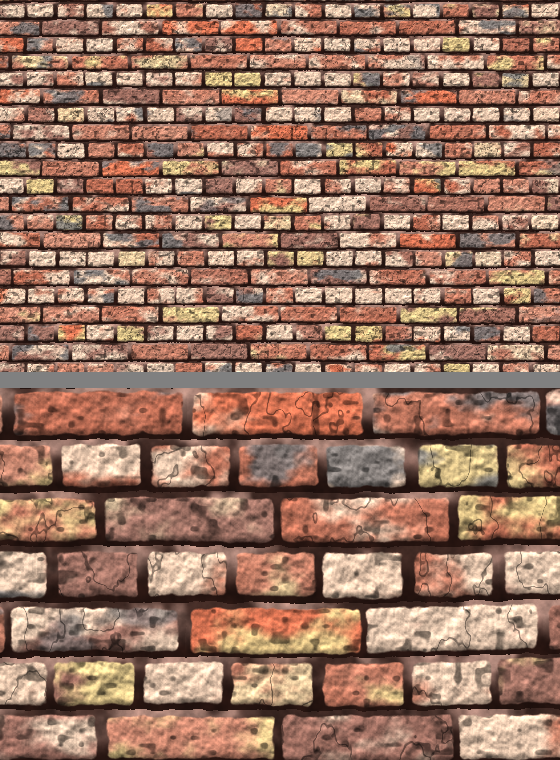
Top, the full canvas; bottom, a detail of the centre.
Give the GLSL for this texture, as a WebGL 2 fragment shader.

```glsl
#version 300 es
precision highp float;
// Weathered brick wall in English bond: courses of short headers alternate with
// courses of long stretchers. Each brick is a jittered, noise-roughened rounded
// box with its own tint, worn patches and relief lit from above.

uniform vec2 u_resolution;
out vec4 fragColor;

// Layout, in canvas heights; the courses grow slightly towards the bottom
const float WALL_WIDTH = 1.5;
const float FIRST_COURSE = 0.0293;
const float COURSE_PITCH = 0.0457;
const float COURSE_GROWTH = 0.000137;
const float STRETCHER = 0.1592;
const float HEADER_SHIFT = 0.0703;
const float STRETCHER_SHIFT = 0.1104;
const vec2 JOINT = vec2(0.0078, 0.0090);
const float CORNER = 0.0045;
const float ROUGHNESS = 0.0052;
const float RELIEF = 1.5;

// Colours
const vec3 RED = vec3(0.69, 0.40, 0.31);
const vec3 SALMON = vec3(0.78, 0.54, 0.45);
const vec3 BROWN = vec3(0.55, 0.40, 0.36);
const vec3 ORANGE = vec3(0.83, 0.42, 0.29);
const vec3 CREAM = vec3(0.90, 0.79, 0.69);
const vec3 YELLOW = vec3(0.86, 0.77, 0.53);
const vec3 SOOT = vec3(0.43, 0.42, 0.42);
const vec3 MORTAR = vec3(0.66, 0.51, 0.46);
const vec3 SHADOW = vec3(0.14, 0.075, 0.06);

float hash(vec2 p) {
  vec3 q = fract(p.xyx * 0.1031);
  q += dot(q, q.yzx + 33.33);
  return fract((q.x + q.y) * q.z);
}

float noise(vec2 p) {
  vec2 i = floor(p), f = fract(p);
  f = f * f * (3.0 - 2.0 * f);
  return mix(mix(hash(i), hash(i + vec2(1, 0)), f.x),
             mix(hash(i + vec2(0, 1)), hash(i + vec2(1, 1)), f.x), f.y);
}

float fbm(vec2 p) {
  float sum = 0.0, amp = 0.53;
  for (int i = 0; i < 4; i++) {
    sum += amp * noise(p);
    p = p * 2.07 + 17.3;
    amp *= 0.5;
  }
  return sum;
}

float roundBox(vec2 p, vec2 extent, float radius) {
  vec2 d = abs(p) - extent + radius;
  return length(max(d, 0.0)) + min(max(d.x, d.y), 0.0) - radius;
}

// Tint of one brick, with worn pale faces and sooty stains
vec3 brickColor(vec2 p, vec2 id, bool header) {
  float tone = hash(id + 3.1), wear = hash(id + 11.7), stain = hash(id + 23.9);
  float blotch = fbm(p * vec2(20.0, 28.0) + id * 7.0);
  vec3 color = mix(RED, SALMON, clamp(tone + blotch - 0.45, 0.0, 1.0));
  color = mix(color, BROWN, 0.8 * smoothstep(0.62, 0.85, hash(id + 41.3)));
  color = mix(color, ORANGE, 0.8 * step(0.94, tone));
  float cover = header ? mix(0.25, 0.87, wear) : mix(0.22, 0.63, wear);
  vec3 pale = mix(CREAM, YELLOW, smoothstep(0.72, 0.9, hash(id + 57.1)));
  color = mix(color, pale, 0.9 * smoothstep(-0.13, 0.13, blotch - 1.0 + cover));
  float soot = smoothstep(0.47, 0.62, fbm(p * vec2(16.0, 30.0) + id * 3.0));
  return mix(color, SOOT, 0.85 * soot * smoothstep(0.68, 0.8, stain));
}

void main() {
  vec2 uv = gl_FragCoord.xy / u_resolution;
  vec2 p = vec2(uv.x * WALL_WIDTH, 1.0 - uv.y);

  // Chipped outlines and slightly wavy courses
  vec2 rough = vec2(fbm(p * 75.0), fbm(p * 75.0 + 31.0)) - 0.5;
  vec2 w = p + ROUGHNESS * rough;
  w.y += 0.004 * (noise(vec2(p.x * 5.0, p.y * 9.0)) - 0.5);

  // Course: invert centre = first + pitch * n + growth * n * n
  float root = sqrt(COURSE_PITCH * COURSE_PITCH + 4.0 * COURSE_GROWTH * (w.y - FIRST_COURSE));
  float course = floor((root - COURSE_PITCH) / (2.0 * COURSE_GROWTH) + 0.5);
  float centre = FIRST_COURSE + course * (COURSE_PITCH + COURSE_GROWTH * course);
  float pitch = COURSE_PITCH + 2.0 * COURSE_GROWTH * course;

  // Brick within the course; every other stretcher course is shifted by half
  bool header = mod(course, 2.0) < 0.5;
  float span = header ? 0.5 * STRETCHER : STRETCHER;
  float shift = header ? HEADER_SHIFT : STRETCHER_SHIFT;
  if (mod(course, 4.0) > 2.5) shift -= header ? 0.0 : 0.5 * STRETCHER;
  shift += 0.006 * (hash(vec2(course, 5.0)) - 0.5);
  float column = (w.x - shift) / span;
  vec2 id = vec2(floor(column), course) + 50.0;
  vec2 local = vec2((fract(column) - 0.5) * span, centre - w.y);
  vec2 jitter = vec2(hash(id), hash(id + 71.0)) - 0.5;
  local += jitter * vec2(0.004, 0.002);
  vec2 extent = 0.5 * (vec2(span, pitch) - JOINT) - 0.0014 * hash(id + 83.0);
  float dist = roundBox(local, extent, CORNER);

  // Joint: deep shadow under each brick, lit crumbs of mortar above the next
  float grain = fbm(p * 95.0);
  float lit = smoothstep(-extent.y, extent.y + 0.003, local.y);
  lit *= smoothstep(0.42, 0.66, fbm(p * 17.0 + 9.0)) + 0.18;
  vec3 joint = mix(SHADOW, MORTAR, clamp(lit, 0.0, 1.0)) * (0.65 + 0.7 * grain);

  // Brick face: relief, pits, cracks, bright top edge and dark underside
  float slope = grain - fbm((p + vec2(-0.0012, -0.0028)) * 95.0);
  vec3 face = brickColor(p, id, header) * (1.0 + RELIEF * slope);
  face *= 1.0 - 0.45 * smoothstep(0.7, 0.88, noise(p * vec2(110.0, 150.0)));
  float crack = abs(fbm(p * vec2(30.0, 22.0) + id) - 0.5);
  face *= 1.0 - 0.4 * step(0.6, hash(id + 97.0)) * (1.0 - smoothstep(0.004, 0.018, crack));
  face *= 1.0 + 0.14 * smoothstep(extent.y - 0.006, extent.y, local.y);
  face *= mix(0.62, 1.03, smoothstep(-extent.y, 0.007 - extent.y, local.y));

  float soft = max(0.0011, 0.7 / u_resolution.y);
  vec3 color = mix(face, joint, smoothstep(-soft, soft, dist));
  fragColor = vec4(clamp(color, 0.0, 1.0), 1.0);
}
```
